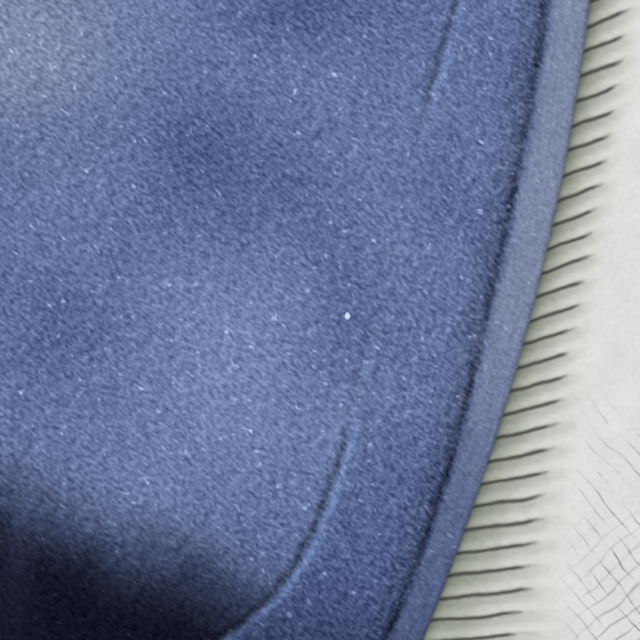
Give the GLSL for this texture, as a WebGL 2 fragment shader.

```glsl
#version 300 es
precision highp float;
// Blue brushed fabric with curved seams, a ribbed trim and pale knitted cloth at the right.
uniform vec2 u_resolution;
out vec4 fragColor;

vec2 hash2(vec2 p) {
  vec3 q = fract(p.xyx * vec3(0.1031, 0.1030, 0.0973));
  q += dot(q, q.yzx + 33.33);
  return fract((q.xx + q.yz) * q.zy);
}

float corner(vec2 cell, vec2 f, vec2 o) {
  return dot(hash2(cell + o) * 2.0 - 1.0, f - o);
}

float gradientNoise(vec2 p) {
  vec2 i = floor(p), f = p - i;
  vec2 u = f * f * f * (f * (f * 6.0 - 15.0) + 10.0);
  return mix(mix(corner(i, f, vec2(0, 0)), corner(i, f, vec2(1, 0)), u.x),
             mix(corner(i, f, vec2(0, 1)), corner(i, f, vec2(1, 1)), u.x), u.y);
}

float fbm(vec2 p) {
  float sum = 0.0, amp = 1.0;
  for (int i = 0; i < 4; i++) {
    sum += amp * gradientNoise(p);
    p = mat2(1.6, 1.2, -1.2, 1.6) * p + 17.0;
    amp *= 0.55;
  }
  return sum;
}

float bump(float d, float width) { return exp(-d * d / (width * width)); }

float blob(vec2 p, vec2 center, vec2 radius) {
  vec2 q = (p - center) / radius;
  return exp(-dot(q, q));
}

// Horizontal positions of the three long curves at height y
float hemX(float y) { return 0.661 + 0.408 * y - 0.147 * y * y; }
float foldX(float y) { return 0.602 + 0.365 * y - 0.114 * y * y + 0.008 * sin(6.2832 * (0.5 - y)) * step(0.5, 1.0 - y) ; }
float seamX(float y) {
  return 0.5 + 0.21 * y - 0.165 * exp(-9.0 * y) - 0.025 * sin(3.1416 * y);
}

vec3 fabric(vec2 p, float hem, float fold, float seam) {
  // Broad folds of light and shade
  vec2 r = mat2(0.77, 0.64, -0.64, 0.77) * p + 3.0;
  float tone = 0.56 + 0.24 * fbm(p * 6.0);
  tone += 0.30 * blob(p, vec2(0.30, 0.53), vec2(0.20, 0.12));
  tone += 0.30 * blob(p, vec2(0.38, 0.36), vec2(0.17, 0.13));
  tone += 0.30 * blob(p, vec2(0.04, 0.95), vec2(0.16, 0.15));
  tone += 0.20 * blob(p, vec2(0.55, 0.80), vec2(0.12, 0.14));
  tone -= 0.36 * blob(p, vec2(0.38, 0.73), vec2(0.15, 0.12));
  tone -= 0.35 * blob(p, vec2(0.50, 1.00), vec2(0.13, 0.06));
  tone -= 0.28 * blob(p, vec2(0.15, 0.50), vec2(0.13, 0.08));
  tone -= 0.22 * blob(p, vec2(0.53, 0.53), vec2(0.06, 0.12));
  float panel = smoothstep(-0.03, 0.05, seam);
  tone -= panel * (0.04 + 0.5 * (1.0 - smoothstep(0.0, 0.45, p.y)));
  vec3 col = mix(vec3(0.28, 0.34, 0.51), vec3(0.47, 0.54, 0.70), tone);
  col = mix(col, vec3(0.54, 0.58, 0.66), 0.6 * blob(p, vec2(0.02, 0.96), vec2(0.15)));

  // Greyer hem strip
  vec3 strip = mix(vec3(0.33, 0.38, 0.53), vec3(0.51, 0.55, 0.65), smoothstep(0.0, 0.6, p.y));
  col = mix(col, strip, 0.85 * smoothstep(0.0, 0.025, fold));

  // Deep shadow in the lower left
  float shadow = 1.0 - smoothstep(-0.10, 0.14, p.y + 0.4 * p.x - 0.2 + 0.04 * fbm(p * 8.0));
  shadow *= 1.0 - 0.65 * smoothstep(-0.01, 0.02, seam);
  col = mix(col, vec3(0.055, 0.065, 0.12), 0.97 * shadow);
  col += vec3(0.05, 0.04, 0.06) * blob(p, vec2(0.02, 0.09), vec2(0.04, 0.09));

  // Seams: broken dark groove beside a pale ridge
  float wander = 0.006 * fbm(p * 18.0);
  float worn = smoothstep(-0.35, 0.35, fbm(p * 14.0 + 5.0));
  float low = 1.0 - smoothstep(0.24, 0.38, p.y);
  float power = worn * (0.2 + 0.5 * smoothstep(0.7, 0.9, p.y)) + 0.75 * low;
  col *= 1.0 - 0.36 * power * bump(seam + wander, 0.006);
  col += vec3(0.10, 0.12, 0.15) * power * bump(seam - 0.013 + wander, 0.007);
  float crease = fold + 0.5 * wander;
  col *= 1.0 - (0.22 + 0.16 * worn) * bump(crease, 0.007) - 0.14 * bump(fold + 0.012, 0.022);
  col += 0.04 * worn * bump(crease - 0.014, 0.007);

  // Slanted nap, fine lengthwise ribs and irregular glints
  float nap = gradientNoise(r * vec2(85.0, 165.0)) + 0.7 * gradientNoise(r * vec2(150.0, 230.0));
  nap += 0.4 * gradientNoise(p * 55.0);
  float ribs = gradientNoise(vec2(hem * 190.0, p.y * 22.0)) * panel;
  float light = 1.0 - 0.7 * shadow;
  float calm = 1.0 - 0.5 * smoothstep(0.0, 0.02, fold);
  col += light * (0.17 * calm * nap + 0.05 * ribs) * vec3(0.95, 1.0, 1.05);
  float glint = smoothstep(0.30, 0.55, gradientNoise(r * vec2(70.0, 105.0) + 40.0));
  col += light * calm * 0.20 * glint;
  float spot = length((p - vec2(0.543, 0.506)) * vec2(1.1, 0.9)) + 0.002 * gradientNoise(p * 200.0);
  col = mix(col, vec3(0.84, 0.88, 0.94), 1.0 - smoothstep(0.003, 0.0065, spot));
  return col * (1.0 - 0.22 * bump(hem, 0.005));
}

vec3 trim(vec2 p, float across) {
  float width = 0.058 + 0.09 * pow(1.0 - p.y, 3.0);
  float t = across / width + 0.18 * fbm(p * 24.0);
  vec3 cloth = vec3(0.87, 0.875, 0.865) + 0.025 * fbm(p * 14.0) + 0.03 * gradientNoise(p * 120.0);

  // Sparse crossed knit lines toward the lower right
  float knit = smoothstep(0.0, 0.12, p.x - 0.85) * (1.0 - smoothstep(0.2, 0.46, p.y));
  float wobble = 0.5 * fbm(p * 9.0);
  float down = abs(fract((p.y + 1.2 * p.x) * 30.0 + wobble) - 0.5);
  float up = abs(fract((p.y - 0.9 * p.x) * 34.0 + wobble) - 0.5);
  float gaps = smoothstep(-0.3, 0.4, fbm(p * 16.0));
  float deep = 1.0 - smoothstep(0.05, 0.25, p.y);
  cloth -= knit * (0.24 * gaps * bump(down, 0.07) + 0.16 * deep * (1.0 - 0.6 * gaps) * bump(up, 0.09));

  // Ribbed band with thin, tapered, rising dark cords
  float rise = mix(0.1, 0.4, smoothstep(0.0, 0.6, p.y));
  float turns = 28.8 * p.y - 1.9 * p.y * p.y - 26.0 * rise * across;
  float cord = fract(turns + 0.12 * fbm(p * 12.0) + 0.638) - 0.5;
  vec3 band = mix(vec3(0.62, 0.64, 0.59), vec3(0.78, 0.79, 0.76), smoothstep(0.0, 0.9, t));
  band += 0.05 * sin(cord * 6.2832) + 0.04 * gradientNoise(p * vec2(70.0, 160.0));
  float taper = 1.0 - smoothstep(0.8, 1.2, t);
  band = mix(band, vec3(0.24, 0.25, 0.24), 0.8 * taper * bump(cord, 0.095));
  vec3 col = mix(band, cloth, smoothstep(0.8, 1.6, t));
  return col * (1.0 - 0.32 * exp(-max(across, 0.0) / 0.008));
}

void main() {
  vec2 p = gl_FragCoord.xy / u_resolution;
  float px = 1.0 / min(u_resolution.x, u_resolution.y);
  float across = p.x - hemX(p.y) + 0.002 * gradientNoise(p * 45.0);
  float hem = across * 0.95;
  float fold = (p.x - foldX(p.y)) * 0.95;
  float slope = (seamX(p.y + 0.005) - seamX(p.y - 0.005)) / 0.01;
  float seam = (p.x - seamX(p.y)) / length(vec2(1.0, slope));
  vec3 col = mix(fabric(p, hem, fold, seam), trim(p, across), smoothstep(-2.0 * px, 2.0 * px, hem));
  fragColor = vec4(clamp(col, 0.0, 1.0), 1.0);
}
```
